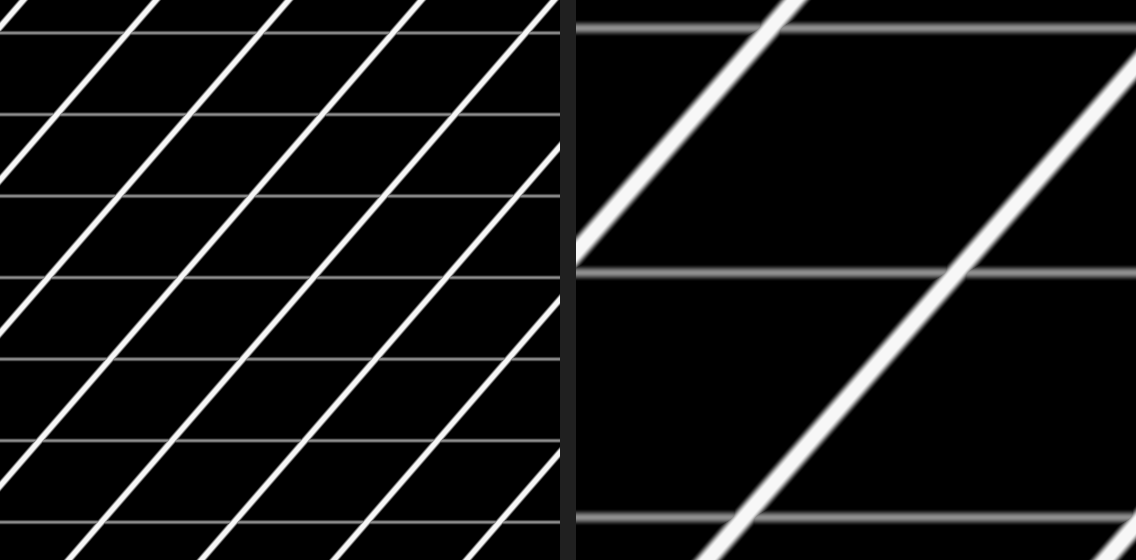
Left: the whole. Right: its middle third, enlarged.
Reproduce this pattern procedurally as a Shadertoy shader.

```glsl
#define RULE_PITCH 0.1456
#define RULE_OFFSET 0.0675
#define RULE_WIDTH 0.0054
#define RULE_GRAY 0.56
#define STRIPE_PITCH 0.179
#define STRIPE_START 0.1224
#define STRIPE_WIDTH 0.0108
#define STRIPE_GRAY 0.97
#define STRIPE_ANGLE 0.8564
#define SOFTNESS 0.0026

// Distance to the nearest of a set of evenly spaced lines
float repeatDistance(float position, float pitch) {
    return abs(fract(position / pitch + 0.5) - 0.5) * pitch;
}

// Soft-edged coverage, never sharper than one pixel
float lineMask(float distanceToLine, float width) {
    float blur = max(SOFTNESS, 0.7 / iResolution.y);
    return 1.0 - smoothstep(0.5 * width - blur, 0.5 * width + blur, distanceToLine);
}

void mainImage(out vec4 fragColor, in vec2 fragCoord) {
    vec2 uv = fragCoord / iResolution.y;

    // Thin horizontal rules
    float ruleDistance = repeatDistance(uv.y - RULE_OFFSET, RULE_PITCH);
    float rules = RULE_GRAY * lineMask(ruleDistance, RULE_WIDTH);

    // Broad diagonal stripes, measured across their normal
    vec2 stripeNormal = vec2(sin(STRIPE_ANGLE), -cos(STRIPE_ANGLE));
    float across = dot(uv - vec2(STRIPE_START, 0.0), stripeNormal);
    float stripeDistance = repeatDistance(across, STRIPE_PITCH);
    float stripes = STRIPE_GRAY * lineMask(stripeDistance, STRIPE_WIDTH);

    // Stripes cover the rules where they cross
    fragColor = vec4(vec3(max(rules, stripes)), 1.0);
}
```
